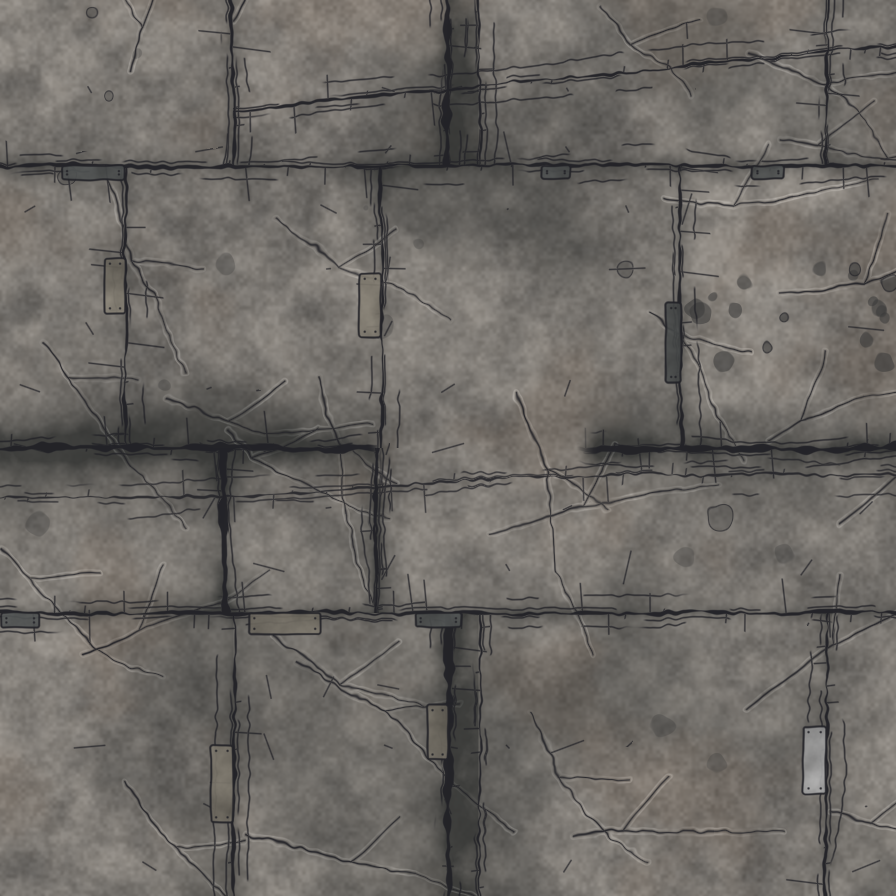
A WebGL 2 fragment shader for this texture:

```glsl
#version 300 es
precision highp float;
uniform vec2 u_resolution;
out vec4 fragColor;

float hash(vec2 p) {
  vec3 q = fract(p.xyx * 0.1031);
  q += dot(q, q.yzx + 33.33);
  return fract((q.x + q.y) * q.z);
}
float rnd(float id, float k) { return hash(vec2(id, k)); }
vec2 heading(float angle) { return vec2(cos(angle), sin(angle)); }
float noise(vec2 p) {
  vec2 i = floor(p), f = fract(p);
  f = f * f * (3.0 - 2.0 * f);
  return mix(mix(hash(i), hash(i + vec2(1, 0)), f.x),
             mix(hash(i + vec2(0, 1)), hash(i + vec2(1, 1)), f.x), f.y);
}
float fbm(vec2 p) {
  float sum = 0.0;
  for (float amp = 0.5; amp > 0.02; amp *= 0.5) {
    sum += amp * noise(p);
    p = mat2(1.6, 1.2, -1.2, 1.6) * p + 7.3;
  }
  return sum;
}
float stroke(float d, float halfWidth) {
  float soft = 0.0005 + 0.5 / u_resolution.y;
  return 1.0 - smoothstep(halfWidth - soft, halfWidth + soft, d);
}
float segment(vec2 p, vec2 a, vec2 d) {
  return length(p - a - d * clamp(dot(p - a, d) / dot(d, d), 0.0, 1.0));
}
float box(vec2 p, vec2 halfSize) {
  vec2 d = abs(p) - halfSize + 0.003;
  return length(max(d, 0.0)) + min(max(d.x, d.y), 0.0) - 0.003;
}

// Sketched seam: x runs along it, y across it
float seam(float x, float y, float weight, float seed) {
  y += 0.004 * (noise(vec2(x * 14.0, seed)) - 0.5) + 0.003 * (noise(vec2(x * 110.0, seed + 9.0)) - 0.5);
  float ink = stroke(abs(y), weight * (0.3 + 1.4 * noise(vec2(x * 60.0, seed + 3.0))));
  for (float s = -1.5; s < 2.0; s++) {
    float offset = s * (0.003 + 0.013 * noise(vec2(x * 7.0, seed + s * 14.0)));
    float present = smoothstep(0.5, 0.58, noise(vec2(x * 24.0, seed + s * 6.0)));
    ink = max(ink, 0.85 * present * stroke(abs(y - offset), 0.0009));
  }
  float h = rnd(floor(x * 45.0), seed), reach = 0.022 * h * h * h;
  float tick = abs(fract(x * 45.0) - 0.2 - 0.6 * fract(h * 91.0) + (h - 0.8) * y * 30.0) / 45.0;
  float side = fract(h * 37.0) < 0.5 ? -1.0 : 1.0;
  return max(ink, 0.85 * stroke(tick, 0.0008) * stroke(abs(y - side * reach), reach));
}

void main() {
  vec2 p = gl_FragCoord.xy / u_resolution;
  vec3 inkColor = vec3(0.13, 0.13, 0.15), rowTop = vec3(0.316, 0.5, 0.815);
  vec3 joints[3] = vec3[](vec3(0.26, 0.5, 0.922), vec3(0.25, 0.42, 0.42), vec3(0.14, 0.425, 0.76));
  int row = p.y < rowTop.x ? 0 : p.y < rowTop.y ? 1 : p.y < rowTop.z ? 2 : 0;

  // Mottled concrete
  float fine = fbm(p * 32.0 + 40.0);
  float tone = 0.5 + 1.1 * (fbm(p * 6.0) - 0.48) + 1.4 * (fine - 0.48);
  vec3 col = mix(vec3(0.405, 0.393, 0.378), vec3(0.6, 0.578, 0.55), clamp(tone, 0.0, 1.0));
  col = mix(col, vec3(0.48, 0.43, 0.385), 0.4 * smoothstep(0.5, 0.75, fbm(p * 8.0 + 90.0)));
  col += 0.07 * (noise(p * 230.0) - 0.5) + 0.05 * (noise(p * 110.0) - 0.5);

  // Seams and the grime beside them
  float ink = 0.0, grime = 0.0, slab = float(row) * 5.0;
  float heavy = 1.0 - smoothstep(0.41, 0.43, p.x) + smoothstep(0.64, 0.67, p.x);
  for (int i = 0; i < 3; i++) {
    float d = p.y - rowTop[i], x = joints[row][i];
    bool deep = i == 1, wide = x == 0.5 || x == 0.25;
    float shown = deep ? heavy : 1.0;
    ink = max(ink, shown * seam(p.x, d, deep ? 0.0035 : 0.0016, float(i) * 31.0));
    ink = max(ink, seam(p.y, p.x - x, wide ? 0.0035 : 0.0015, float(row * 3 + i) * 17.0 + 5.0));
    grime += shown * exp(-abs(d) / (deep ? 0.025 : 0.009)) * (deep ? 0.85 : 0.4);
    grime += exp(-abs(p.x - x) / (wide ? 0.016 : 0.008)) * (wide ? 0.65 : 0.3);
    slab += step(x, p.x);
  }
  if (row == 0) {
    ink = max(ink, seam(p.y, p.x - 0.535, 0.001, 203.0));
    grime += 0.3 * stroke(abs(p.x - 0.517), 0.017);
  }
  ink = max(ink, 0.9 * seam(p.x, p.y - 0.445 - 0.025 * smoothstep(0.2, 0.7, p.x), 0.0011, 211.0));
  ink = max(ink, step(0.26, p.x) * seam(p.x, p.y - 0.85 - 0.1 * p.x, 0.0013, 223.0));
  grime = grime * (0.1 + 1.7 * fbm(p * 28.0)) + 0.13 * rnd(slab, 4.0);
  grime += 0.28 * smoothstep(0.52, 0.7, fbm(p * 4.0 + 15.0));
  col = mix(col, vec3(0.19, 0.195, 0.19), clamp(grime, 0.0, 0.85));

  // Loose scratches, denser in the grime
  float scratch = hash(floor(p * 15.0) + 60.0);
  vec2 dir = 0.6 * fract(scratch * 53.0) * heading(scratch * 80.0);
  float scratched = step(0.86 - 0.6 * grime, scratch);
  ink = max(ink, 0.8 * scratched * stroke(segment(fract(p * 15.0) - 0.5, -0.5 * dir, dir) / 15.0, 0.0008));

  // Round stains, half of them gathered on one slab
  for (float i = 0.0; i < 36.0; i++) {
    vec2 c = vec2(rnd(i, 1.0), rnd(i, 2.0));
    bool gathered = mod(i, 2.0) < 1.0;
    if (gathered) c = vec2(0.76, 0.56) + c * vec2(0.24, 0.14);
    float r = mix(0.003, gathered ? 0.012 : 0.015, rnd(i, 3.0));
    float d = length(p - c) + 0.006 * (noise(p * 90.0) - 0.5);
    col = mix(col, vec3(0.22), stroke(d, r) * (gathered ? 0.55 : 0.3));
    ink = max(ink, 0.7 * step(0.85, rnd(i, 6.0)) * stroke(abs(d - r), 0.0007));
  }

  // Forked cracks, one per jittered cell
  vec2 bent = p + 0.008 * (vec2(noise(p * 22.0), noise(p * 22.0 + 50.0)) - 0.5);
  bent += 0.003 * (noise(p * 110.0) - 0.5);
  float crack = 1.0;
  for (float i = 0.0; i < 28.0; i++) {
    vec2 a = (vec2(mod(i, 4.0), floor(i / 4.0)) + vec2(rnd(i, 11.0), rnd(i, 12.0))) / vec2(4, 7);
    float angle = (rnd(i, 13.0) - 0.5) * 2.6;
    for (float j = 0.0; j < 3.0; j++) {
      vec2 d = (0.04 + 0.08 * rnd(i, 20.0 + j)) * heading(angle);
      crack = min(crack, segment(bent, a, d) + 0.0002 * j);
      if (j == 1.0) crack = min(crack, segment(bent, a, 0.08 * heading(angle + 0.9)) + 0.0003);
      angle += (rnd(i, 40.0 + j) - 0.5) * 0.8;
      a += d;
    }
  }
  col += 0.13 * stroke(abs(crack - 0.0032), 0.0008) * noise(p * 40.0);
  ink = max(ink, stroke(crack, 0.001) * (0.75 + 0.25 * noise(p * 30.0)));
  col = mix(col, inkColor, 0.95 * ink);

  // Riveted plates hung on the seams
  for (int i = 0; i < 12; i++) {
    float id = float(i), h = rnd(id, 51.0), k = rnd(id, 52.0);
    int r = (i / 2) % 2 * 2;
    vec2 size = vec2(0.015 + 0.03 * k, 0.007 + 0.006 * h);
    vec2 c = vec2(fract(id * 0.309 + 0.1 * h), rowTop[r] - size.y);
    if (i % 2 == 1) {
      size = size.yx;
      c = vec2(joints[r][i % 3] - size.x, rowTop[r] - 0.06 - 0.14 * k);
    }
    float d = box(p - c, size) + 0.002 * (noise(p * 60.0) - 0.5);
    vec3 metal = h < 0.4 ? vec3(0.3, 0.31, 0.31) : h < 0.9 ? vec3(0.46, 0.44, 0.4) : vec3(0.6);
    col = mix(col, metal * (0.7 + 0.6 * fine), 0.9 * stroke(d, 0.0));
    float rivet = length(abs(p - c) - size + 0.006);
    col = mix(col, inkColor, 0.9 * max(stroke(abs(d), 0.0011), stroke(rivet, 0.0012)));
  }
  fragColor = vec4(col, 1.0);
}
```
